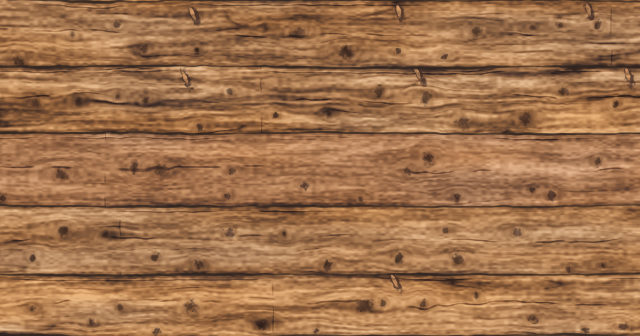
This texture is drawn by a Shadertoy shader. Its source:

```glsl
// Five weathered horizontal wood planks with wavy grain, cracks, knots and splinters.

float hash(vec2 p) {
    vec3 q = fract(vec3(p.xyx) * 0.1031);
    q += dot(q, q.yzx + 33.33);
    return fract((q.x + q.y) * q.z);
}

float noise(vec2 p) {
    vec2 i = floor(p), f = fract(p);
    f = f * f * (3.0 - 2.0 * f);
    return mix(mix(hash(i), hash(i + vec2(1, 0)), f.x),
               mix(hash(i + vec2(0, 1)), hash(i + vec2(1, 1)), f.x), f.y);
}

// Thin ridge, 1 along the middle contour of the noise
float ridge(vec2 p, float sharpness) {
    return pow(1.0 - abs(2.0 * noise(p) - 1.0), sharpness);
}

// Dark to light wood for a tone from 0 to 1
vec3 woodRamp(float t) {
    vec3 c = mix(vec3(0.20, 0.14, 0.12), vec3(0.35, 0.24, 0.18), clamp(t * 4.0 + 0.6, 0.0, 1.0));
    c = mix(c, vec3(0.56, 0.38, 0.24), clamp((t - 0.1) / 0.3, 0.0, 1.0));
    c = mix(c, vec3(0.74, 0.54, 0.36), clamp((t - 0.4) / 0.3, 0.0, 1.0));
    return mix(c, vec3(0.90, 0.72, 0.53), clamp((t - 0.7) / 0.35, 0.0, 1.0));
}

// Soft dark line of half width w at distance d
float stroke(float d, float w) {
    return 1.0 - smoothstep(w * 0.4, w + 0.002, abs(d));
}

void mainImage(out vec4 fragColor, in vec2 fragCoord) {
    vec2 p = fragCoord / iResolution.y;
    float width = iResolution.x / iResolution.y;

    // Plank lookup with wandering, slightly ragged seams
    float edges[6] = float[6](0.0, 0.184, 0.388, 0.604, 0.801, 0.996);
    float roughness[5] = float[5](0.95, 0.78, 0.6, 1.2, 0.95);
    float seam = floor(p.y * 5.0 + 0.5) * 7.0;
    float y = p.y + 0.01 * (noise(vec2(p.x * 3.0, seam)) - 0.5) + 0.004 * (noise(vec2(p.x * 28.0, seam)) - 0.5);
    int id = 0;
    for (int i = 1; i < 5; i++) if (y > edges[i]) id = i;
    float plank = float(id), low = edges[id], high = edges[id + 1];
    float rough = roughness[id];
    vec2 seed = vec2(plank * 17.3, plank * 5.7);

    // Knots lie along two rows and push the grain aside
    float knots = 0.0, halo = 0.0, bend = 0.0;
    float ragged = noise(p * 110.0) + 0.6 * noise(p * 190.0) - 0.8;
    for (int i = 0; i < 14; i++) {
        vec2 k = vec2(float(i) + 3.0, plank * 9.0 + 2.0);
        float h = hash(k + 40.0);
        float row = h < 0.6 ? 0.54 : 0.18;
        vec2 c = vec2((float(i) + hash(k)) / 14.0 * width,
                      mix(low, high, row + 0.22 * (hash(k + 11.0) - 0.5)));
        float size = mix(0.008, 0.017, pow(hash(k + 23.0), 2.0));
        vec2 d = (p - c) / size;
        d.x *= mix(0.7, 1.4, hash(k + 31.0));
        float r = length(d) + 1.1 * ragged;
        knots = max(knots, (1.0 - smoothstep(0.4, 1.5, r)) * mix(0.7, 1.0, h));
        halo = max(halo, exp(-0.25 * dot(d * vec2(0.6, 1), d * vec2(0.6, 1))));
        bend += d.y * size * exp(-0.15 * dot(d * vec2(0.6, 1), d * vec2(0.6, 1)));
    }

    // Leaning splinters near the top of the rougher planks, shadowed on the right
    float splinterRim = 0.0, splinterCore = 0.0;
    for (int i = 0; i < 3; i++) {
        vec2 k = vec2(float(i) + 61.0, plank * 4.0 + 8.0);
        vec2 d = p - vec2((float(i) + hash(k)) / 3.0 * width, high - 0.04 + 0.02 * hash(k + 5.0));
        d.x += d.y * mix(0.2, 0.6, hash(k + 9.0));
        float shown = step(0.8, rough) * step(0.15, hash(k + 14.0));
        float rim = length(d / vec2(0.012, 0.032)) + 0.7 * ragged;
        float core = length((d + vec2(0.003, -0.003)) / vec2(0.008, 0.026)) + 0.3 * ragged;
        splinterRim = max(splinterRim, shown * (1.0 - smoothstep(0.6, 1.3, rim)));
        splinterCore = max(splinterCore, shown * (1.0 - smoothstep(0.5, 0.95, core)));
    }

    // Grain: long streaks at several scales, with fine dark and pale fibres
    vec2 g = vec2(p.x, p.y - 0.7 * bend) + seed;
    g.y += 0.011 * rough * (noise(g * vec2(7, 9)) - 0.5) + 0.005 * (noise(g * vec2(24, 30)) - 0.5);
    float broad = noise(g * vec2(1.6, 19)) - 0.5;
    float bands = noise(g * vec2(3.5, 58)) - 0.5;
    float fine = noise(g * vec2(9, 125)) - 0.5;
    float speck = noise(g * vec2(75, 150)) - 0.5;
    float tone = 0.61 + 0.33 * broad + rough * (0.34 * bands + 0.5 * fine) + 0.32 * speck;
    tone -= 0.28 * rough * ridge(g * vec2(4, 44) + 19.0, 5.0) * noise(g * vec2(11, 20));
    tone += 0.26 * rough * ridge(g * vec2(5, 50) + 71.0, 5.0) * noise(g * vec2(12, 25) + 5.0);

    // Short broken cracks, with one ragged split per plank
    float crack = ridge(g * vec2(4, 32) + 31.0, 7.0) * smoothstep(0.5, 0.75, noise(g * vec2(9, 20) + 7.0));
    float path = mix(low, high, 0.52) + 0.025 * (noise(vec2(p.x * 4.0, plank * 8.0)) - 0.5)
               + 0.007 * (noise(vec2(p.x * 30.0, plank * 8.0)) - 0.5);
    float split = stroke(p.y - path - bend * 0.5, 0.0018)
                * smoothstep(0.4, 0.7, noise(vec2(p.x * 16.0, plank * 3.0 + 50.0)));
    tone -= 0.42 * rough * crack + 0.4 * split + 0.2 * halo * (0.6 + ragged);

    // Faint upright scratch on each plank
    float scratch = stroke(p.x - width * hash(seed + 3.0) - 0.006 * noise(p * 40.0), 0.0015);
    tone -= 0.2 * scratch * smoothstep(0.4, 0.7, noise(vec2(plank, p.y * 45.0)));

    // Seams: shaded edge, pale worn lip, and a second broken line below
    float gap = min(abs(y - low), abs(y - high));
    float wear = noise(vec2(p.x * 7.0, seam * 2.0));
    float chips = noise(vec2(p.x * 40.0, seam + 3.0));
    tone -= 0.36 * exp(-gap * 100.0) * (0.5 + wear);
    tone += 0.22 * stroke(gap - 0.014, 0.003) * chips;
    tone -= 0.4 * stroke(high - y - 0.009 - 0.009 * wear, 0.0015) * smoothstep(0.35, 0.65, wear);

    // Colour: yellow and pink drifts, then the dark features
    vec3 color = woodRamp(tone);
    float drift = noise(g * vec2(3, 15)) - 0.5;
    color *= 1.0 + drift * vec3(0.04, -0.04, -0.2);
    if (id == 2) color *= vec3(1.0, 0.985, 1.03);
    color = mix(color, vec3(0.24, 0.16, 0.13) * (1.0 + 0.8 * speck), 0.85 * knots);
    color = mix(color, vec3(0.24, 0.16, 0.14), 0.75 * splinterRim);
    color = mix(color, vec3(0.78, 0.56, 0.37) * (1.0 + 0.5 * speck), 0.85 * splinterCore);
    float seamInk = stroke(gap, 0.001 + 0.0035 * wear) * (0.4 + 0.35 * wear + 0.25 * chips);
    color = mix(color, vec3(0.19, 0.15, 0.13), seamInk);
    fragColor = vec4(clamp(color, 0.0, 1.0), 1.0);
}
```
